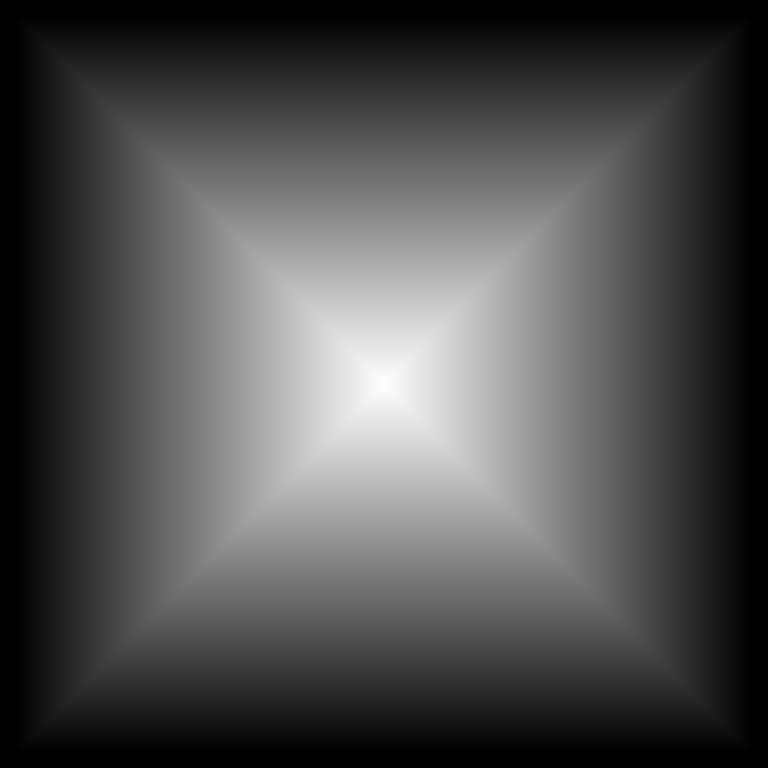
Give the GLSL for this texture map, as a three.js fragment shader.

```glsl
// Square pyramid gradient: a white peak falling evenly to a thin black border.
varying vec2 vUv;

// Distance from the centre measured in nested squares.
float squareDistance(vec2 p) {
  vec2 offset = abs(p);
  return max(offset.x, offset.y);
}

void main() {
  // Linear slope from the peak down to the border
  float height = 1.0 - squareDistance(vUv - 0.5) / 0.48;
  float brightness = clamp(height, 0.0, 1.0);

  gl_FragColor = vec4(vec3(brightness), 1.0);
}
```
